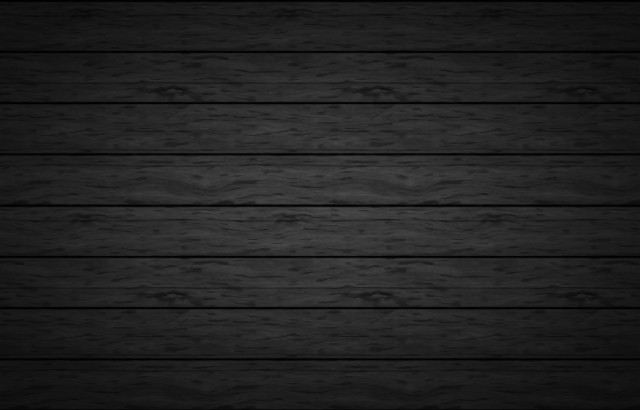
Write a WebGL 1 fragment shader that draws this texture.

```glsl
precision highp float;

uniform vec2 u_resolution;

#define TILES_DOWN 2.0
#define PLANKS_PER_TILE 4.0
#define SEAM_WIDTH 0.016
#define GRAIN_CONTRAST 0.42
#define FIBRE_CONTRAST 0.30
#define SCRATCH_DEPTH 0.30
#define KNOT_DEPTH 0.55
#define CENTRE_TONE 0.232
#define CORNER_TONE 0.065

float hash(vec2 p) {
  vec3 q = fract(vec3(p.xyx) * 0.1031);
  q += dot(q, q.yzx + 33.33);
  return fract((q.x + q.y) * q.z);
}

// Value noise over the unit tile, wrapping after the given number of cells
float tileNoise(vec2 p, vec2 cells) {
  p *= cells;
  vec2 i = floor(p);
  vec2 f = fract(p);
  f = f * f * (3.0 - 2.0 * f);
  vec2 a = mod(i, cells);
  vec2 b = mod(i + 1.0, cells);
  float low = mix(hash(a), hash(vec2(b.x, a.y)), f.x);
  float high = mix(hash(vec2(a.x, b.y)), hash(b), f.x);
  return mix(low, high, f.y);
}

// Soft elliptical falloff that wraps across the tile
float spot(vec2 p, vec2 centre, vec2 radius) {
  vec2 d = (fract(p - centre + 0.5) - 0.5) / radius;
  return exp(-dot(d, d));
}

// Wavy fibres, broad streaks and short dark scratches
float woodGrain(vec2 p, float knots) {
  float bend = tileNoise(p, vec2(4.0, 9.0)) - 0.5;
  float ripple = tileNoise(p, vec2(17.0, 30.0)) - 0.5;
  vec2 q = p + vec2(0.0, bend * 0.045 + ripple * 0.010 + knots * 0.022);
  float streak = tileNoise(q, vec2(3.0, 38.0)) * 0.6 + tileNoise(q, vec2(7.0, 74.0)) * 0.4;
  float fibre = tileNoise(q, vec2(22.0, 118.0)) * 0.6 + tileNoise(q, vec2(75.0, 150.0)) * 0.4;
  float scratch = smoothstep(0.66, 0.92, tileNoise(q + 0.37, vec2(15.0, 92.0)));
  return 1.0 + GRAIN_CONTRAST * (streak - 0.5) + FIBRE_CONTRAST * (fibre - 0.5)
    - SCRATCH_DEPTH * scratch;
}

// Ragged dark flecks gathered around the knots
float knotFlecks(vec2 p, float knots) {
  vec2 q = p + vec2(0.0, 0.012 * tileNoise(p, vec2(26.0, 24.0)));
  float fleck = tileNoise(q, vec2(19.0, 58.0)) * 0.65 + tileNoise(q, vec2(44.0, 105.0)) * 0.35;
  return smoothstep(0.46, 0.72, fleck) * min(knots, 1.0);
}

// Thin lengthwise crack, fading in and out along each plank
float crack(vec2 p, float row, float across, float pixel) {
  float height = fract(0.29 + 0.31 * row);
  float waver = 0.04 * (tileNoise(p, vec2(6.0, 4.0)) - 0.5);
  float line = 1.0 - smoothstep(0.004, 0.012 + pixel, abs(across - height - waver));
  return line * (0.25 + 0.75 * tileNoise(p, vec2(9.0, 4.0)));
}

void main() {
  vec2 uv = gl_FragCoord.xy / u_resolution;
  vec2 tile = vec2(gl_FragCoord.x / u_resolution.y, 1.0 - uv.y) * TILES_DOWN;
  tile.y -= 0.003;
  vec2 p = fract(tile);
  float pixel = TILES_DOWN * PLANKS_PER_TILE / u_resolution.y;

  // Plank position; offset is positive below the nearest seam
  float plank = p.y * PLANKS_PER_TILE;
  float row = floor(plank);
  float across = fract(plank);
  float offset = fract(plank + 0.5) - 0.5;
  float seamRow = mod(floor(plank + 0.5), PLANKS_PER_TILE);

  // Knots and worn patches within one tile
  float knots = spot(p, vec2(0.82, 0.44), vec2(0.13, 0.030))
    + 0.75 * spot(p, vec2(0.40, 0.06), vec2(0.09, 0.038))
    + 0.60 * spot(p, vec2(0.86, 0.56), vec2(0.08, 0.018))
    + 0.80 * spot(p, vec2(0.11, 0.985), vec2(0.08, 0.014))
    + 0.35 * spot(p, vec2(0.93, 0.30), vec2(0.10, 0.030));

  float shade = woodGrain(p, knots);
  shade *= 0.97 + 0.07 * hash(vec2(row, 7.0));
  shade *= 1.0 - KNOT_DEPTH * knotFlecks(p, knots);
  shade *= 1.0 - 0.35 * crack(p, row, across, pixel);

  // Seams: dark gap, soft shadow and a faint lit edge beneath
  float wear = tileNoise(p, vec2(32.0, 4.0));
  float gap = SEAM_WIDTH * (0.75 + 0.4 * hash(vec2(seamRow, 3.0)) + 0.35 * wear);
  float seam = 1.0 - smoothstep(gap - 0.5 * pixel, gap + 0.7 * pixel, abs(offset));
  float edge = (offset - 0.055) / 0.018;
  shade *= 1.0 - 0.38 * exp(-abs(offset) * 24.0);
  shade += 0.12 * exp(-edge * edge);
  shade *= 1.0 - 0.88 * seam;

  // Light pooled at the centre of the canvas
  float radius = length(uv * 2.0 - 1.0);
  float tone = mix(CENTRE_TONE, CORNER_TONE, smoothstep(0.0, 1.45, radius));
  gl_FragColor = vec4(vec3(tone * shade), 1.0);
}
```
